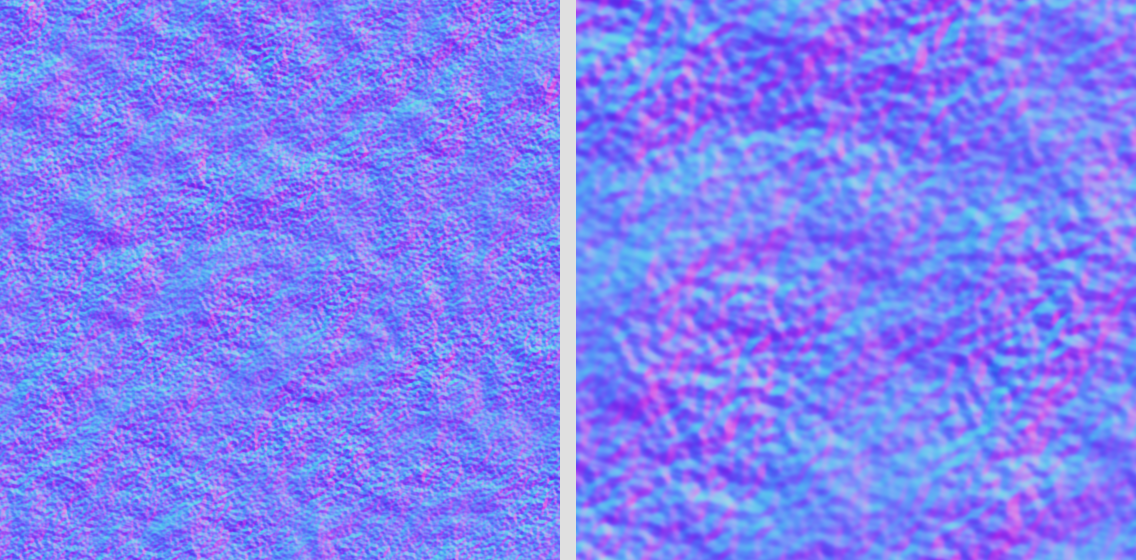
Left, the full canvas; right, a detail of the centre.
Give the GLSL for this texture map, as a WebGL 2 fragment shader.

```glsl
#version 300 es
precision highp float;
// Tangent-space normal map of rough, lumpy stone with a fine wrinkled grain.

uniform vec2 u_resolution;
out vec4 fragColor;

// Unit gradient direction for a lattice cell, from an integer hash.
vec2 cellGradient(vec2 cell) {
    uvec2 k = uvec2(ivec2(cell) + 4096);
    uint h = k.x * 1597334677u ^ k.y * 3812015801u;
    h = (h ^ (h >> 15)) * 2246822519u;
    h ^= h >> 13;
    float angle = 6.28319 * float(h & 65535u) / 65536.0;
    return vec2(cos(angle), sin(angle));
}

float gradientNoise(vec2 p) {
    vec2 i = floor(p), f = p - i;
    vec2 w = f * f * f * (f * (f * 6.0 - 15.0) + 10.0);
    vec2 e = vec2(1.0, 0.0);
    float low = mix(dot(cellGradient(i), f),
                    dot(cellGradient(i + e), f - e), w.x);
    float high = mix(dot(cellGradient(i + e.yx), f - e.yx),
                     dot(cellGradient(i + 1.0), f - 1.0), w.x);
    return mix(low, high, w.y);
}

// Rounded lumps that meet in soft creases.
float billow(vec2 p) {
    float n = gradientNoise(p);
    return sqrt(n * n + 0.015);
}

// Each octave is turned so that the noise lattices never line up.
vec2 turn(vec2 p, float angle) {
    float c = cos(angle), s = sin(angle);
    return vec2(c * p.x - s * p.y, s * p.x + c * p.y);
}

float stoneHeight(vec2 uv) {
    // Lumps lean along a rising diagonal; the grain leans only slightly.
    vec2 diagonal = turn(uv, -0.72);
    vec2 p = diagonal * vec2(0.88, 1.1);
    vec2 q = diagonal * vec2(0.93, 1.06);
    p += 0.009 * vec2(gradientNoise(q * 19.0 + 31.0), gradientNoise(q * 19.0 + 77.0));

    // Broad lumps and mid-sized knobs
    float height = billow(turn(p, 0.4) * 6.0 + 3.7) * 0.18 / 6.0;
    height += billow(turn(p, 1.3) * 13.0 + 17.3) * 0.165 / 13.0;
    height += gradientNoise(turn(p, 2.1) * 27.0 + 41.1) * 0.14 / 27.0;

    // Fine wrinkles, slightly rougher in some patches than in others
    float roughness = clamp(1.0 + 0.7 * gradientNoise(p * 9.0 + 59.0), 0.7, 1.4);
    float grain = billow(turn(q, 0.9) * 48.0 + 5.9) * 0.18 / 48.0;
    grain += gradientNoise(turn(q, 1.8) * 88.0 + 23.4) * 0.21 / 88.0;
    grain += gradientNoise(turn(q, 2.6) * 145.0 + 67.8) * 0.24 / 145.0;
    return height + roughness * grain;
}

void main() {
    vec2 uv = gl_FragCoord.xy / u_resolution.y;

    // Central differences give the downhill slope, a bit stronger upward.
    vec2 d = vec2(0.0009, 0.0);
    vec2 slope = vec2(stoneHeight(uv - d) - stoneHeight(uv + d),
                      stoneHeight(uv - d.yx) - stoneHeight(uv + d.yx)) / (2.0 * d.x);
    slope *= vec2(0.96, 1.1);

    // Right-hand faces are a little steeper than left-hand ones.
    slope.x += 0.55 * (min(slope.x * slope.x, 0.4) - 0.06);

    // Blue is softened so that flat spots stay just below full strength.
    vec3 normal = normalize(vec3(slope, 1.0));
    fragColor = vec4(normal.xy * 0.5 + 0.5, mix(0.76, 0.98, normal.z), 1.0);
}
```
